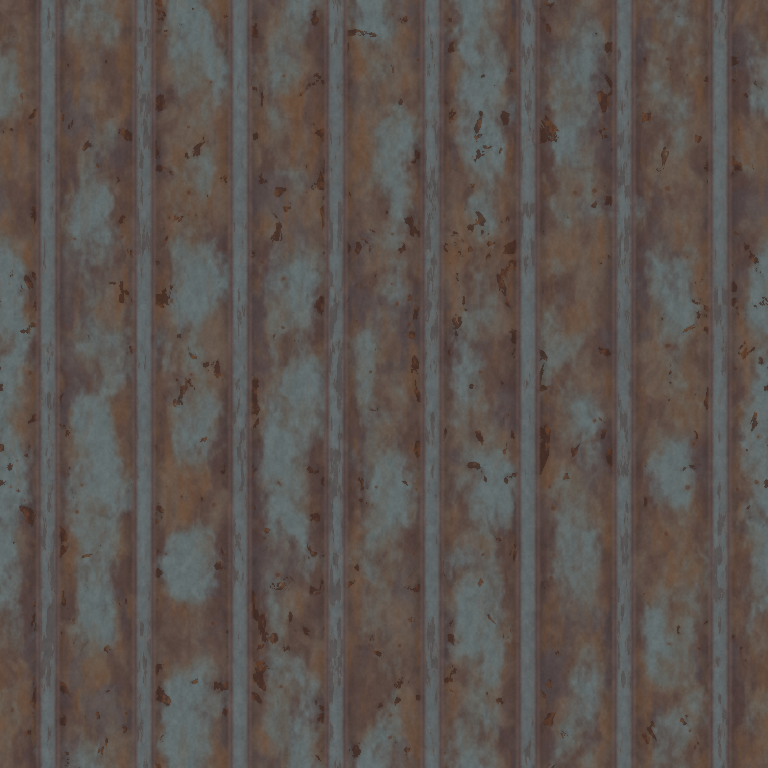
A Shadertoy shader for this texture:

```glsl
// Rusted sheet metal with eight upright ribs across the canvas.
// Wrapping fractal noise lays faded blue-grey paint over mottled rust;
// the rust gathers beside the ribs, with streaks, flakes and small spots.

float hash(vec2 p) {
    vec3 q = fract(vec3(p.xyx) * 0.1031);
    q += dot(q, q.yzx + 33.33);
    return fract((q.x + q.y) * q.z);
}

// Value noise that wraps after the given number of cells.
float noise(vec2 uv, vec2 cells, float seed) {
    vec2 p = uv * cells, i = floor(p), f = fract(p);
    f = f * f * f * (f * (f * 6.0 - 15.0) + 10.0);
    vec2 lo = mod(i, cells) + seed * 17.3;
    vec2 hi = mod(i + 1.0, cells) + seed * 17.3;
    return mix(mix(hash(lo), hash(vec2(hi.x, lo.y)), f.x),
               mix(hash(vec2(lo.x, hi.y)), hash(hi), f.x), f.y);
}

float fbm(vec2 uv, vec2 cells, float seed) {
    float sum = 0.0, weight = 0.516;
    for (int i = 0; i < 5; i++) {
        sum += weight * noise(uv, cells, seed + float(i) * 3.7);
        cells *= 2.0;
        weight *= 0.5;
    }
    return sum;
}

// Round rust spots, one candidate per cell: x = core, y = stained halo.
vec2 rustSpots(vec2 uv, float cells) {
    vec2 p = uv * cells, id = floor(p);
    vec2 center = 0.3 + 0.4 * vec2(hash(id + 5.0), hash(id + 71.0));
    float radius = mix(0.04, 0.12, hash(id + 31.0));
    float d = length(fract(p) - center) + 0.14 * (noise(uv, vec2(180.0), 8.0) - 0.5);
    float present = step(0.88, hash(id + 113.0));
    return present * vec2(1.0 - smoothstep(radius * 0.4, radius, d),
                          1.0 - smoothstep(radius, radius * 2.2, d));
}

void mainImage(out vec4 fragColor, in vec2 fragCoord) {
    vec2 uv = fragCoord / iResolution.xy;
    float ribId = floor(uv.x * 8.0);
    float side = fract(uv.x * 8.0) - 0.5;
    float ribDist = abs(side);              // 0 on a rib, 0.5 mid panel

    // Noise layers, from broad blotches to fine grain
    vec2 warped = uv + 0.016 * (vec2(noise(uv, vec2(34.0), 1.0),
                                     noise(uv, vec2(34.0), 2.0)) - 0.5);
    float blotch = fbm(warped, vec2(17.0, 11.0), 3.0);
    float mottle = fbm(warped, vec2(34.0, 24.0), 11.0);
    float tint = fbm(warped, vec2(21.0, 15.0), 23.0);
    float streak = fbm(uv, vec2(110.0, 24.0), 31.0);
    float grain = fbm(uv, vec2(150.0, 100.0), 41.0);
    float edgeZone = 1.0 - smoothstep(0.19, 0.34, ribDist + 0.25 * (mottle - 0.5));

    // Rust base: brown, with dark, plum and orange areas
    vec3 color = mix(vec3(0.345, 0.275, 0.25), vec3(0.395, 0.34, 0.30),
                     smoothstep(0.3, 0.68, mottle));
    color = mix(color, vec3(0.295, 0.225, 0.22),
                0.65 * edgeZone * smoothstep(0.3, 0.65, blotch * 0.4 + tint * 0.6));
    color = mix(color, vec3(0.31, 0.285, 0.30), 0.5 * smoothstep(0.54, 0.72, tint));
    float orange = smoothstep(0.47, 0.72, 0.45 * streak + 0.25 * mottle + 0.3 * (1.0 - tint));
    color = mix(color, vec3(0.43, 0.275, 0.175), 0.5 * orange);

    // Faded paint left on the panel centres, thinning out gradually
    float cover = blotch + 0.22 * (streak - 0.5) + 0.16 * (grain - 0.5) + 0.2 * (mottle - 0.5)
                - 0.24 * (1.0 - smoothstep(0.15, 0.38, ribDist));
    float paint = smoothstep(0.3, 0.66, cover);
    vec3 paintColor = mix(vec3(0.365, 0.385, 0.375), vec3(0.38, 0.425, 0.43),
                          smoothstep(0.4, 0.7, blotch));
    color = mix(color, paintColor, 0.93 * paint);
    color = mix(color, vec3(0.40, 0.31, 0.24),
                0.35 * smoothstep(0.56, 0.72, streak) * (1.0 - 0.5 * paint));

    // Sparse crisp flakes, mostly beside the ribs
    float flake = fbm(warped, vec2(64.0, 46.0), 53.0) + 0.08 * edgeZone
                + 0.18 * (noise(uv, vec2(14.0, 10.0), 61.0) - 0.5);
    vec3 flakeColor = mix(vec3(0.26, 0.165, 0.135), vec3(0.37, 0.225, 0.14),
                          smoothstep(0.45, 0.75, grain));
    color *= 1.0 - 0.06 * smoothstep(0.72, 0.80, flake);
    color = mix(color, flakeColor, 0.72 * smoothstep(0.80, 0.815, flake));

    vec2 spots = rustSpots(uv, 34.0);
    color = mix(color, vec3(0.39, 0.30, 0.24), 0.3 * spots.y);
    color = mix(color, vec3(0.32, 0.21, 0.165), 0.55 * spots.x);

    // Soft shadow and mauve bevel on both sides of each rib
    color *= 1.0 - 0.08 * (1.0 - smoothstep(0.12, 0.23, ribDist));
    float bevel = 1.0 - smoothstep(0.105, 0.14, ribDist);
    vec3 bevelColor = mix(vec3(0.345, 0.28, 0.27), vec3(0.395, 0.34, 0.33), mottle);
    color = mix(color, bevelColor, 0.85 * bevel);
    color *= 1.0 - 0.08 * exp(-pow((ribDist - 0.09) / 0.014, 2.0));

    // Painted rib crest; the amount of wear differs from rib to rib
    float crest = 1.0 - smoothstep(0.052, 0.088, ribDist);
    vec3 crestColor = mix(vec3(0.35, 0.365, 0.365), vec3(0.385, 0.425, 0.435),
                          0.6 * blotch + 0.4 * smoothstep(0.08, 0.0, abs(side + 0.015)));
    float wear = fbm(uv, vec2(190.0, 44.0), 71.0)
               + 0.3 * (noise(uv, vec2(16.0, 7.0), 79.0) - 0.5)
               + 0.14 * (hash(vec2(ribId, 9.0)) - 0.5);
    crestColor = mix(crestColor, vec3(0.37, 0.335, 0.315), 0.45 * smoothstep(0.52, 0.68, wear));
    crestColor = mix(crestColor, vec3(0.30, 0.28, 0.28), 0.55 * smoothstep(0.69, 0.715, wear));
    color = mix(color, crestColor, 0.95 * crest);

    // Fine grain over everything
    color *= 1.0 + 0.16 * (grain - 0.5) + 0.05 * (noise(uv, vec2(420.0), 83.0) - 0.5);
    fragColor = vec4(color, 1.0);
}
```
